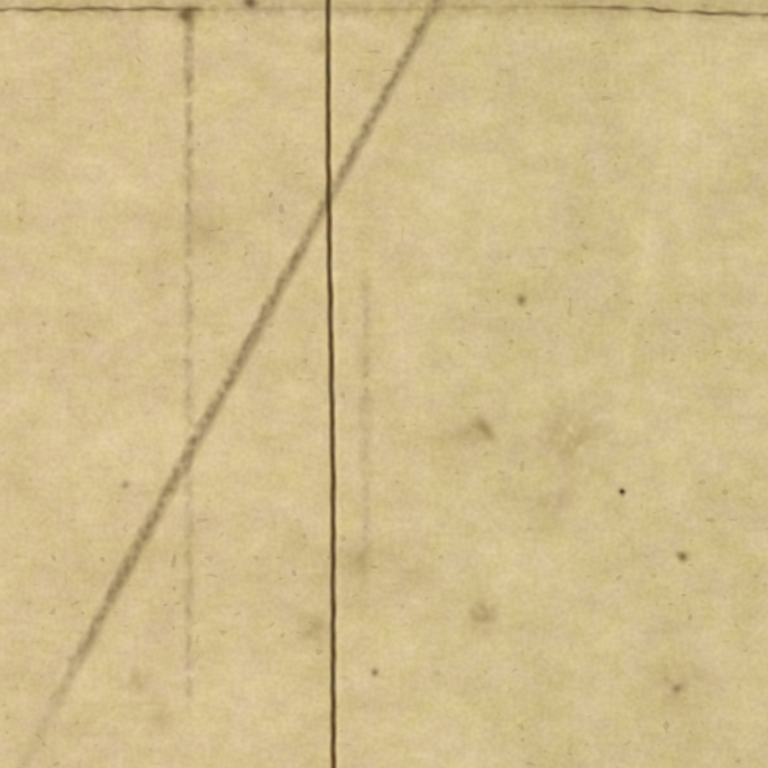
Give the GLSL for this texture, as a Shadertoy shader.

```glsl
// Aged, tan paper with a ruled ink line, a slanted pencil stroke and faint rules.
// Gradient noise mottles the sheet and wears the strokes; ragged soft ellipses make
// the stains, and thresholded noise the fine flecks. Units: canvas, y upward.

const vec3 PAPER = vec3(0.825, 0.747, 0.562);
const vec3 INK = vec3(0.30, 0.215, 0.10);
const vec3 PENCIL = vec3(0.51, 0.43, 0.29);
const vec3 STAIN = vec3(0.56, 0.47, 0.27);
const float INK_HALF_WIDTH = 0.0029;
const float PENCIL_HALF_WIDTH = 0.0062;
const float MOTTLE = 0.068;
const float GRAIN = 0.036;
const float TINT = 0.050;
const float FLECK_STRENGTH = 0.30;

// Stains and specks: centre x, centre y, radius, strength
const vec4 STAINS[12] = vec4[12](
    vec4(0.625, 0.441, 0.020, 0.30), vec4(0.742, 0.430, 0.050, 0.38),
    vec4(0.630, 0.198, 0.024, 0.58), vec4(0.408, 0.180, 0.022, 0.42),
    vec4(0.463, 0.266, 0.021, 0.38), vec4(0.418, 0.942, 0.014, 0.42),
    vec4(0.885, 0.110, 0.045, 0.28), vec4(0.595, 0.428, 0.035, 0.26),
    vec4(0.180, 0.115, 0.018, 0.42), vec4(0.265, 0.705, 0.026, 0.28),
    vec4(0.728, 0.350, 0.035, 0.22), vec4(0.205, 0.068, 0.028, 0.28));
const vec4 SPECKS[8] = vec4[8](
    vec4(0.810, 0.360, 0.0050, 1.00), vec4(0.889, 0.275, 0.0080, 0.58),
    vec4(0.679, 0.609, 0.0075, 0.46), vec4(0.488, 0.124, 0.0065, 0.45),
    vec4(0.163, 0.368, 0.0065, 0.32), vec4(0.242, 0.981, 0.0130, 0.70),
    vec4(0.326, 0.997, 0.0100, 0.68), vec4(0.882, 0.103, 0.0070, 0.36));

float hash(vec2 cell) {
    uvec2 q = uvec2(ivec2(cell)) * uvec2(1597u, 3571u);
    uint n = (q.x ^ q.y) * 668265u;
    n = (n ^ (n >> 15)) * 739391u;
    n ^= n >> 13;
    return float(n & 65535u) / 65535.0;
}

float cornerGradient(vec2 cell, vec2 offset) {
    float angle = 6.28318 * hash(cell);
    return dot(vec2(cos(angle), sin(angle)), offset);
}

float gradientNoise(vec2 p) {
    vec2 i = floor(p), f = fract(p);
    vec2 u = f * f * f * (f * (f * 6.0 - 15.0) + 10.0);
    vec2 e = vec2(1.0, 0.0);
    return mix(mix(cornerGradient(i, f), cornerGradient(i + e, f - e), u.x),
               mix(cornerGradient(i + e.yx, f - e.yx), cornerGradient(i + 1.0, f - 1.0), u.x), u.y);
}

float fbm(vec2 p) {
    float sum = 0.0, gain = 0.55;
    for (int k = 0; k < 4; k++) {
        sum += gain * gradientNoise(p);
        p = p * 2.03 + 17.3;
        gain *= 0.55;
    }
    return sum;
}

// Soft-edged stroke coverage from a signed distance to its axis
float stroke(float d, float halfWidth, float feather) {
    return 1.0 - smoothstep(halfWidth - feather, halfWidth + feather, abs(d));
}

void mainImage(out vec4 fragColor, in vec2 fragCoord) {
    vec2 uv = fragCoord / iResolution.xy;
    float pixel = 1.0 / iResolution.y;
    float cloud = fbm(uv * 6.0 + 3.0);
    float blotch = fbm(uv * vec2(22.0, 30.0) + 40.0);
    float grain = gradientNoise(uv * 150.0) + 0.6 * gradientNoise(uv * 80.0 + 9.0);
    float wobble = gradientNoise(uv * 45.0 + 70.0);
    float ragged = gradientNoise(uv * 95.0 + 20.0);

    // Mottled paper with uneven yellowing
    vec3 col = PAPER + (MOTTLE * (cloud + blotch) + GRAIN * grain) * vec3(0.90, 0.92, 1.0);
    float yellowing = gradientNoise(uv * 20.0 + 5.0) + gradientNoise(uv * 43.0 + 31.0);
    col += TINT * yellowing * vec3(0.12, -0.04, 0.75);
    col += mix(vec3(0.010, 0.004, 0.006), vec3(-0.005, 0.0, -0.006), smoothstep(0.2, 0.7, uv.x));
    col -= 0.035 * smoothstep(0.965, 0.995, uv.y);
    col += 0.018 * stroke(uv.x - 0.81 - 0.18 * (uv.y - 0.5), 0.006, 0.006) * stroke(uv.y - 0.64, 0.16, 0.06);

    // Irregular flecks and fibres
    float fleckField = gradientNoise(uv * vec2(64.0, 82.0) + 11.0) + 0.35 * ragged;
    float fleck = smoothstep(0.36, 0.62, fleckField) * smoothstep(-0.20, 0.25, -cloud);
    col = mix(col, STAIN, FLECK_STRENGTH * fleck);

    // Stains with ragged edges, then compact specks
    for (int k = 0; k < 12; k++) {
        vec2 d = (uv - STAINS[k].xy) / STAINS[k].z;
        float body = exp(-1.3 * dot(d, d));
        col = mix(col, STAIN, STAINS[k].w * body * clamp(0.75 - 0.8 * wobble - 0.6 * ragged, 0.0, 1.0));
    }
    for (int k = 0; k < 8; k++) {
        vec2 d = (uv - SPECKS[k].xy) / SPECKS[k].z;
        col = mix(col, INK, SPECKS[k].w * exp(-dot(d, d) * (1.6 + 1.2 * ragged)));
    }
    vec2 tick = mat2(0.83, -0.56, 0.56, 0.83) * (uv - vec2(0.632, 0.441)) * vec2(160.0, 62.0);
    col = mix(col, STAIN, 0.65 * exp(-dot(tick, tick)));

    // Faint vertical rules, one worn and one nearly erased
    float wear = clamp(0.62 + 0.9 * gradientNoise(vec2(3.0, uv.y * 28.0)) + 0.7 * ragged, 0.0, 1.0);
    float ruleFade = mix(0.38, 0.72, smoothstep(0.70, 0.95, uv.y)) * smoothstep(0.04, 0.12, uv.y);
    float rule = stroke(uv.x - 0.246 - 0.004 * wobble, 0.0045, 0.0045 + pixel);
    col = mix(col, PENCIL, rule * wear * ruleFade * smoothstep(0.990, 0.985, uv.y));
    float ghost = stroke(uv.x - 0.476 - 0.006 * wobble, 0.007, 0.007);
    col = mix(col, PENCIL, 0.24 * ghost * wear * smoothstep(0.18, 0.3, uv.y) * smoothstep(0.72, 0.62, uv.y));

    // Top rule, broken in the middle, with a rubbed band around it
    float topY = 0.988 - 0.010 * smoothstep(0.74, 1.0, uv.x) + 0.003 * smoothstep(0.4, 0.72, uv.x);
    float ends = max(smoothstep(0.270, 0.25, uv.x), smoothstep(0.70, 0.82, uv.x));
    float topWear = clamp(0.8 + 1.1 * gradientNoise(vec2(uv.x * 32.0, 8.0)), 0.0, 1.0);
    float topD = uv.y - topY - 0.003 * wobble;
    col = mix(col, INK, stroke(topD, 0.0020, 0.0020 + pixel) * mix(0.14, 0.72, ends) * topWear);
    col = mix(col, STAIN, 0.28 * stroke(topD, 0.010, 0.010) * topWear * clamp(0.6 + 1.5 * ragged, 0.0, 1.0));

    // Slanted pencil stroke: uneven graphite, fading toward the bottom
    float bow = 0.003 * sin(3.14159 * uv.y) + 0.003 * sin(6.28318 * uv.y) * step(uv.y, 0.5);
    float slant = (uv.x - 0.030 - 0.540 * uv.y + bow) * 0.88 + 0.003 * wobble + 0.002 * ragged;
    float spread = PENCIL_HALF_WIDTH * (1.0 + 0.2 * smoothstep(0.75, 0.5, uv.y));
    float graphite = stroke(slant, spread, 0.0058 + pixel);
    float pressure = mix(0.14, 0.66, smoothstep(0.03, 0.24, uv.y));
    pressure *= 0.92 + 0.45 * gradientNoise(vec2(5.0, uv.y * 22.0)) + 0.6 * ragged + 0.3 * grain;
    col = mix(col, PENCIL, graphite * clamp(pressure, 0.0, 1.0));

    // Upright ink line with a pale fringe
    float inkX = 0.4338 - 0.0065 * smoothstep(0.30, 0.85, uv.y);
    float inkD = uv.x - inkX - 0.0012 * wobble;
    col += 0.030 * stroke(inkD - 0.0065, 0.003, 0.003);
    float ink = stroke(inkD, INK_HALF_WIDTH, 0.0020 + pixel);
    vec3 inkTone = INK + vec3(0.10, 0.05, 0.03) * clamp(wobble + ragged, -0.6, 0.8);
    col = mix(col, inkTone, ink * clamp(0.90 + 0.2 * wobble, 0.0, 1.0));

    fragColor = vec4(clamp(col, 0.0, 1.0), 1.0);
}
```
